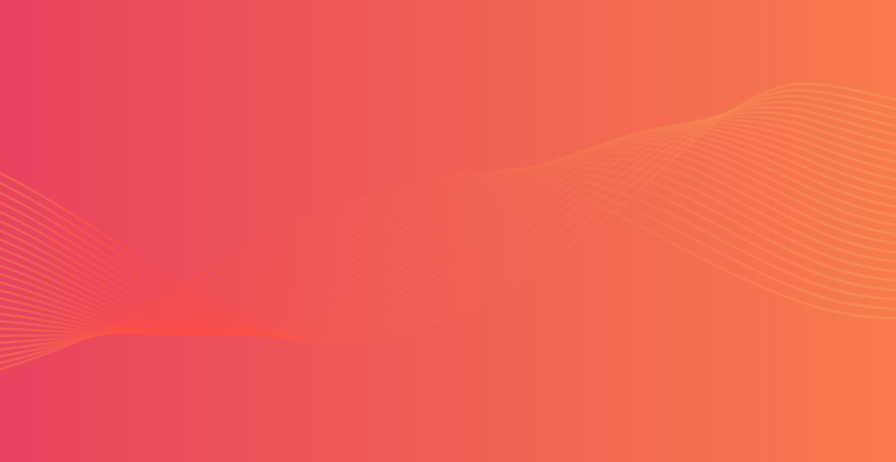
This background is drawn by a WebGL 1 fragment shader. Its source:

```glsl
precision highp float;
// A pink to orange gradient crossed by a twisting ribbon of fine lines.
// Two smooth edge curves are blended into a family of strands; a bow term
// bends the middle strands outward where the edges cross.

uniform vec2 u_resolution;

const float STRANDS = 25.0;

// Cubic segment from a to b (x, height), with end slopes s.
float segment(float x, vec2 a, vec2 b, vec2 s) {
  float w = b.x - a.x;
  float t = (x - a.x) / w;
  float r = 1.0 - t;
  return mix(a.y, b.y, t * t * (3.0 - 2.0 * t))
       + w * t * r * (r * s.x - t * s.y);
}

// Edge that begins at the upper left.
float upperEdge(float x) {
  vec2 cross1 = vec2(0.204, 0.322), dip = vec2(0.365, 0.385);
  vec2 cross2 = vec2(0.684, 0.238), crest = vec2(0.898, 0.094);
  if (x < cross1.x) return segment(x, vec2(0.0, 0.194), cross1, vec2(0.5, 0.66));
  if (x < dip.x) return segment(x, cross1, dip, vec2(0.66, 0.0));
  if (x < cross2.x) return segment(x, dip, cross2, vec2(0.0, -0.83));
  if (x < crest.x) return segment(x, cross2, crest, vec2(-0.83, 0.0));
  return segment(x, crest, vec2(1.0, 0.112), vec2(0.0, 0.22));
}

// Edge that begins at the lower left.
float lowerEdge(float x) {
  vec2 cross1 = vec2(0.204, 0.322), crest = vec2(0.56, 0.191);
  vec2 cross2 = vec2(0.684, 0.238), slope = vec2(0.911, 0.344);
  if (x < cross1.x) return segment(x, vec2(0.0, 0.414), cross1, vec2(-0.3, -0.62));
  if (x < crest.x) return segment(x, cross1, crest, vec2(-0.62, -0.05));
  if (x < cross2.x) return segment(x, crest, cross2, vec2(-0.05, 0.5));
  if (x < slope.x) return segment(x, cross2, slope, vec2(0.5, 0.3));
  return segment(x, slope, vec2(1.0, 0.357), vec2(0.3, 0.03));
}

float bell(float x, float center, float width) {
  float d = (x - center) / width;
  return exp(-d * d);
}

// Both edges and the bow of the strands between them.
vec3 ribbon(float x) {
  float bow = 0.053 * bell(x, 0.204, 0.17) - 0.083 * bell(x, 0.71, 0.156);
  return vec3(upperEdge(x), lowerEdge(x), bow);
}

void main() {
  // Width is one unit; y runs downward from the top.
  vec2 uv = gl_FragCoord.xy / u_resolution;
  vec2 p = vec2(uv.x, (1.0 - uv.y) * 0.518);
  float pixel = 1.0 / u_resolution.x;

  vec3 color = mix(vec3(0.913, 0.26, 0.37), vec3(0.966, 0.483, 0.302), p.x);

  // Line tint and strength along the ribbon.
  float toRed = smoothstep(0.0, 0.17, p.x);
  float toMiddle = smoothstep(0.2, 0.52, p.x);
  float toRight = smoothstep(0.5, 1.0, p.x);
  vec3 tint = mix(vec3(0.96, 0.41, 0.32), vec3(0.99, 0.30, 0.27), toRed);
  tint = mix(tint, vec3(0.95, 0.42, 0.32), toMiddle);
  tint = mix(tint, vec3(0.975, 0.58, 0.33), toRight);
  float strength = mix(mix(0.72, 0.55, toRed), 0.32, toMiddle);
  strength = mix(strength, 0.62, toRight);

  // Strands, with distance corrected by the local slope.
  float stepX = 0.002;
  vec3 here = ribbon(p.x);
  vec3 slopes = (ribbon(p.x + stepX) - here) / stepX;
  for (float i = 0.0; i < STRANDS; i++) {
    float t = i / (STRANDS - 1.0);
    vec3 weights = vec3(1.0 - t, t, 4.0 * t * (1.0 - t));
    float slope = dot(slopes, weights);
    float dist = abs(p.y - dot(here, weights)) / sqrt(1.0 + slope * slope);
    float line = clamp((0.0014 - dist) / pixel + 0.5, 0.0, 1.0);
    color = mix(color, tint, line * strength);
  }

  gl_FragColor = vec4(color, 1.0);
}
```
